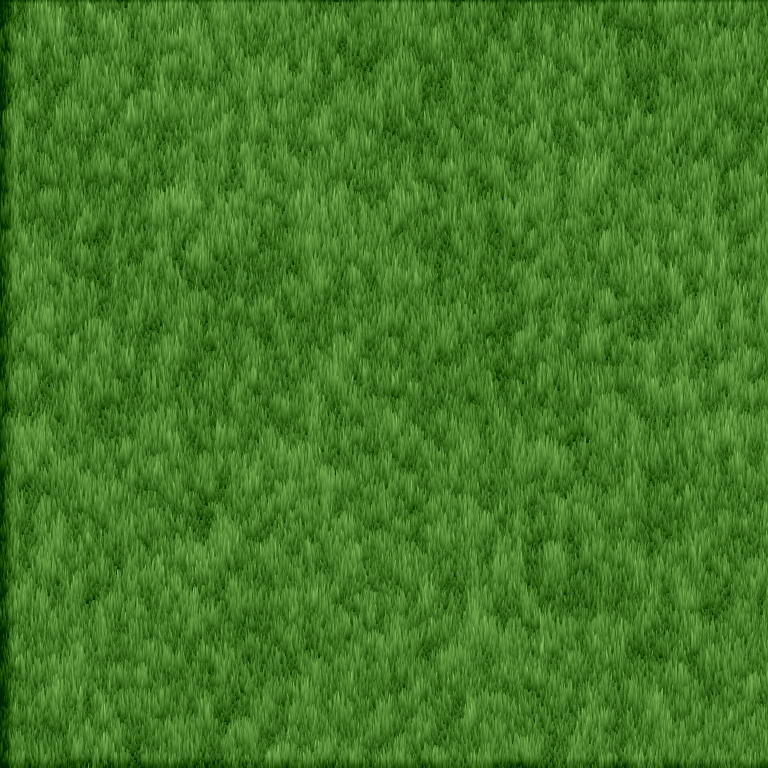
A three.js fragment shader for this texture:

```glsl
// Dense lawn of short upright grass blades growing in small soft tufts.
varying vec2 vUv;

const vec3 DARK_GREEN = vec3(0.12, 0.32, 0.02);
const vec3 LIGHT_GREEN = vec3(0.45, 0.67, 0.31);
const vec2 CELL = vec2(0.0042, 0.004);   // spacing of blade roots
const int ROWS = 9;                      // rows a tall blade can reach across
const float EDGE = 0.0014;               // softness of blade outlines

float hash(vec2 p) {
  vec3 q = fract(p.xyx * vec3(0.1031, 0.1030, 0.0973));
  q += dot(q, q.yzx + 33.33);
  return fract((q.x + q.y) * q.z);
}

float noise(vec2 p) {
  vec2 i = floor(p);
  vec2 f = fract(p);
  f = f * f * (3.0 - 2.0 * f);
  float low = mix(hash(i), hash(i + vec2(1.0, 0.0)), f.x);
  float high = mix(hash(i + vec2(0.0, 1.0)), hash(i + vec2(1.0, 1.0)), f.x);
  return mix(low, high, f.y);
}

// Local fullness of the grass, 0 in hollows and 1 on tufts.
float tuftiness(vec2 p) {
  float n = 0.5 * noise(p * 52.0 + 50.0) + 0.5 * noise(p * 105.0 + 200.0);
  return clamp(0.5 + 1.6 * (n - 0.5), 0.0, 1.0);
}

// Paints the blade rooted in one cell over the shade behind it.
float paintBlade(float shade, vec2 p, vec2 cell) {
  vec2 id = cell + 300.0;
  float tone = hash(id + 17.3);
  float growth = hash(id + 71.9);
  vec2 root = (cell + vec2(hash(id), hash(id + 41.7))) * CELL;
  float tuft = tuftiness(root);

  float height = 0.010 + 0.019 * tuft * mix(0.4, 1.0, growth);
  float t = (p.y - root.y) / height;
  if (t < 0.0 || t > 1.0) return shade;

  float lean = (hash(id + 93.1) - 0.5) * 0.004;
  float halfWidth = 0.0024 * sqrt(1.0 - t);
  float side = abs(p.x - root.x - lean * t * t);
  float cover = 1.0 - smoothstep(halfWidth - EDGE, halfWidth + 0.3 * EDGE, side);
  cover *= smoothstep(0.0, 0.1, 1.0 - t);

  // Tips catch the light, roots and hollows stay dark.
  float bladeShade = -0.27 + 0.85 * t + 0.52 * tuft + 0.45 * (tone - 0.5);
  bladeShade += 0.3 * step(0.97, tone) * t;
  return mix(shade, bladeShade, cover);
}

// Layers blades from the back rows to the front rows.
float grassShade(vec2 p) {
  vec2 home = floor(p / CELL);
  float shade = 0.3;
  for (int row = 0; row < ROWS; row++) {
    for (int column = -1; column <= 1; column++) {
      vec2 cell = home + vec2(float(column), -float(row));
      shade = paintBlade(shade, p, cell);
    }
  }
  return shade;
}

// Shadow that fades inward from a border.
float borderShadow(float inset, float width) {
  return 1.0 - smoothstep(0.0, width, inset);
}

void main() {
  float shade = grassShade(vUv);
  shade += 0.14 * (noise(vUv * 8.0 + 120.0) - 0.5);

  // Left, lower and upper borders fall into shadow.
  shade -= 0.75 * borderShadow(vUv.x, 0.022);
  shade -= 0.45 * borderShadow(vUv.y, 0.016);
  shade -= 0.35 * borderShadow(1.0 - vUv.y, 0.005);

  shade = clamp(shade, -0.5, 1.3);
  vec3 color = DARK_GREEN + (LIGHT_GREEN - DARK_GREEN) * shade;
  gl_FragColor = vec4(clamp(color, 0.0, 1.0), 1.0);
}
```
